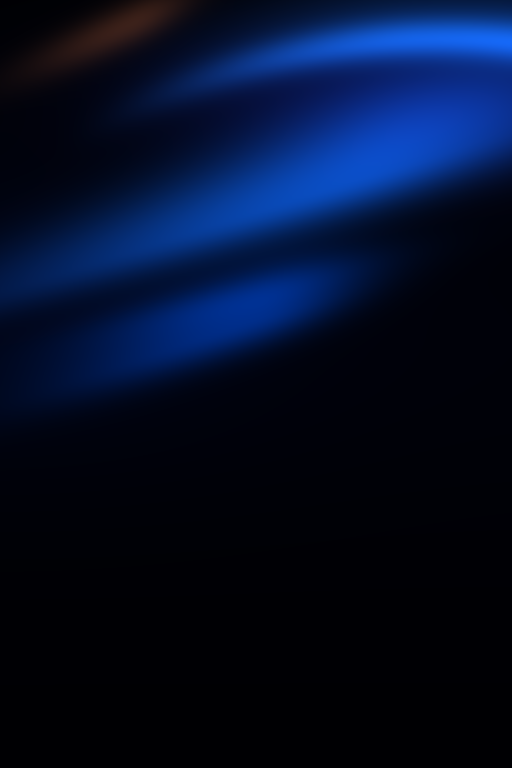
This background is drawn by a WebGL 1 fragment shader. Its source:

```glsl
precision highp float;
// Soft tilted streaks of blue light, with a faint amber one, over near-black navy.

uniform vec2 u_resolution;

const vec3 NIGHT = vec3(0.0, 0.001, 0.012);
const vec3 HAZE = vec3(0.002, 0.014, 0.055);
const vec3 INDIGO = vec3(0.030, 0.055, 0.250);
const vec3 AZURE = vec3(0.065, 0.350, 0.750);
const vec3 COBALT = vec3(0.035, 0.290, 0.690);
const vec3 NAVY = vec3(0.0, 0.165, 0.470);
const vec3 AMBER = vec3(0.230, 0.120, 0.060);

float bell(float t, float width) {
    float k = t / width;
    return exp(-0.5 * k * k);
}

// Bell with a different width on each side of zero.
float skewBell(float t, float before, float after) {
    return bell(t, t < 0.0 ? before : after);
}

void main() {
    vec2 uv = gl_FragCoord.xy / u_resolution;
    float x = uv.x;
    float depth = 1.0 - uv.y; // distance down from the top edge

    // Dark base with a dim haze in the upper left
    vec3 color = NIGHT * mix(1.0, 2.6, bell(depth - 0.45, 0.2));
    color += HAZE * bell(x, 0.4) * bell(depth - 0.40, 0.13);

    // Indigo glow between the two bright streaks
    color += INDIGO * skewBell(x - 0.82, 0.34, 0.5) * bell(depth - 0.125, 0.065);

    // Curved upper streak
    float arc = depth - 0.049 - 0.24 * (x - 0.87) * (x - 0.87);
    float arcFade = smoothstep(0.1, 0.82, x);
    color += AZURE * arcFade * (0.62 * skewBell(arc, 0.018, 0.017)
                              + 0.34 * skewBell(arc, 0.055, 0.024));

    // Broad main band, wider towards the right
    float band = depth - 0.378 + 0.21 * x;
    float bandFade = skewBell(x - 0.68, 0.43, 0.27);
    color += COBALT * bandFade * skewBell(band, 0.045 + 0.03 * x, 0.024 + 0.012 * x);

    // Lower band and the thin strand above it
    float lower = depth - 0.525 + 0.22 * x;
    float strand = depth - 0.463 + 0.165 * x;
    color += NAVY * skewBell(x - 0.50, 0.25, 0.14) * skewBell(lower, 0.047, 0.026);
    color += NAVY * 0.28 * skewBell(x - 0.45, 0.2, 0.22) * bell(strand, 0.018);

    // Amber streak in the top left corner
    float ember = depth - 0.105 + 0.29 * x;
    color += AMBER * skewBell(x - 0.26, 0.14, 0.08) * bell(ember, 0.021);

    gl_FragColor = vec4(color, 1.0);
}
```
